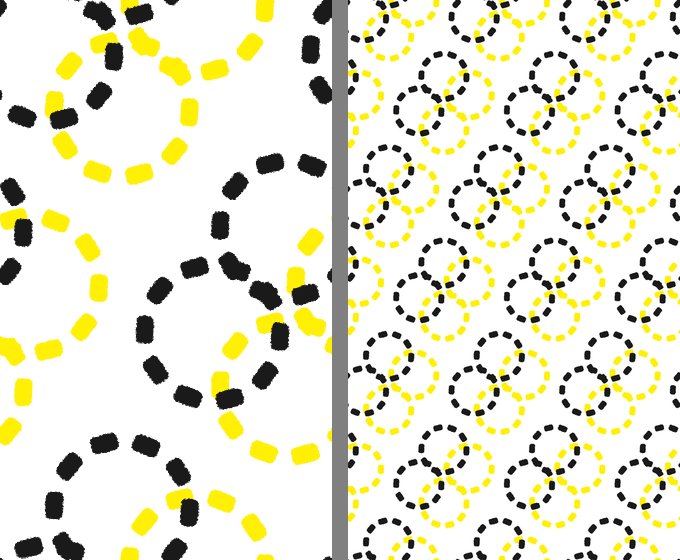
Left: one tile. Right: repeated 3 by 3.
This pattern is drawn by a Shadertoy shader. Its source:

```glsl
#define TILE vec2(0.594, 1.0)
#define FIRST_RING vec2(0.380, 0.405)
#define PAIR_STEP vec2(0.135, 0.186)
#define COLOR_STEP vec2(0.135, -0.099)
#define RING_RADIUS 0.121
#define RING_PHASE 0.576
#define DASH_COUNT 10.0
#define DASH_HALF vec2(0.0246, 0.0160)
#define CORNER 0.0075
#define ROUGHNESS 0.0026
#define NOISE_CELLS ivec2(152, 256)

const float TAU = 6.2831853;
const vec3 PAPER = vec3(1.0);
const vec3 INK = vec3(0.10);
const vec3 YELLOW = vec3(1.0, 0.94, 0.02);

// Unit gradient of a lattice point, wrapped to the period
vec2 gradientAt(ivec2 cell, ivec2 period) {
    uvec2 c = uvec2((cell + period) % period);
    uint h = c.x * 1597u + c.y * 51749u + 77u;
    h = (h ^ (h >> 15)) * 0x2c1b3c6du;
    h = (h ^ (h >> 12)) * 0x297a2d39u;
    float angle = float((h >> 16) & 1023u) * TAU / 1024.0;
    return vec2(cos(angle), sin(angle));
}

// Gradient noise that repeats once per canvas
float wrappedNoise(vec2 uv, ivec2 period) {
    vec2 p = uv * vec2(period);
    ivec2 i = ivec2(floor(p));
    vec2 f = fract(p);
    vec2 u = f * f * f * (f * (f * 6.0 - 15.0) + 10.0);
    ivec2 e = ivec2(1, 0);
    float a = dot(gradientAt(i, period), f);
    float b = dot(gradientAt(i + e.xy, period), f - vec2(1, 0));
    float c = dot(gradientAt(i + e.yx, period), f - vec2(0, 1));
    float d = dot(gradientAt(i + e.xx, period), f - vec2(1, 1));
    return mix(mix(a, b, u.x), mix(c, d, u.x), u.y);
}

// Rounded box whose long sides bulge slightly
float dashDistance(vec2 q) {
    float along = q.x / DASH_HALF.x;
    float across = q.y / DASH_HALF.y;
    vec2 bulge = vec2(across * across, along * along) * 0.0013;
    vec2 d = abs(q) + min(bulge, 0.003) - DASH_HALF + CORNER;
    return length(max(d, 0.0)) + min(max(d.x, d.y), 0.0) - CORNER;
}

// Ring of dashes: fold the angle onto a single dash
float ringDistance(vec2 d) {
    float stepAngle = TAU / DASH_COUNT;
    float angle = atan(d.y, d.x) - RING_PHASE;
    angle -= stepAngle * round(angle / stepAngle);
    vec2 q = length(d) * vec2(sin(angle), cos(angle));
    return dashDistance(q - vec2(0.0, RING_RADIUS));
}

// Two overlapping rings, repeated in a half drop
float ringPairDistance(vec2 p, vec2 center) {
    float nearest = 1.0;
    for (int i = 0; i < 4; i++) {
        vec2 shift = float(i & 1) * PAIR_STEP + float(i >> 1) * 0.5 * TILE;
        vec2 d = p - center - shift;
        d -= TILE * round(d / TILE);
        nearest = min(nearest, ringDistance(d));
    }
    return nearest;
}

void mainImage(out vec4 fragColor, in vec2 fragCoord) {
    vec2 uv = fragCoord / iResolution.xy;
    vec2 p = uv * TILE;
    float blur = 0.8 / iResolution.y;

    // Ragged edge: fine bumps plus a slower wobble
    float rough = wrappedNoise(uv, NOISE_CELLS)
                + 0.6 * wrappedNoise(uv, NOISE_CELLS / 4);
    rough *= ROUGHNESS;

    float yellow = ringPairDistance(p, FIRST_RING + COLOR_STEP) + 0.7 * rough;
    float ink = ringPairDistance(p, FIRST_RING) + rough;

    // Ink lies over yellow
    vec3 color = mix(YELLOW, PAPER, smoothstep(-blur, blur, yellow));
    color = mix(INK, color, smoothstep(-blur, blur, ink));
    fragColor = vec4(color, 1.0);
}
```
